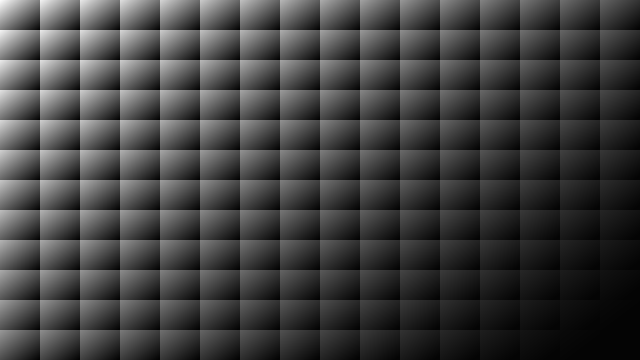
Reproduce this pattern procedurally as a Shadertoy shader.

```glsl
// Grid of diagonally shaded grey tiles that dim towards the lower right.

const vec2 GRID = vec2(16.0, 12.0);      // tiles across and down
const vec2 DIMMING = vec2(0.6, 0.4);     // brightness lost across and down
const float BLACK_LEVEL = 0.016;

// Ramp from 0 to 1 in each tile, with a softened drop at its end.
vec2 tileRamp(vec2 p, vec2 pixel) {
    vec2 f = fract(p);
    return f * (1.0 - smoothstep(1.0 - 0.5 * pixel, vec2(1.0), f));
}

// Peak brightness of a tile, falling in equal steps to zero.
float tilePeak(vec2 cell, vec2 grid, vec2 dimming) {
    return max(1.0 - dot(cell / (grid - 1.0), dimming), 0.0);
}

// Diagonal falloff from the upper left corner of a tile.
float diagonalShade(vec2 ramp) {
    return 1.0 - 0.5 * (ramp.x + ramp.y);
}

void mainImage(out vec4 fragColor, in vec2 fragCoord) {
    // Tile coordinates, counted from the upper left.
    vec2 uv = fragCoord / iResolution.xy;
    vec2 p = vec2(uv.x, 1.0 - uv.y) * GRID;
    vec2 pixel = GRID / iResolution.xy;

    // Local gradient scaled by the brightness of its tile.
    float peak = tilePeak(floor(p), GRID, DIMMING);
    float shade = peak * diagonalShade(tileRamp(p, pixel));

    fragColor = vec4(vec3(max(shade, BLACK_LEVEL)), 1.0);
}
```
